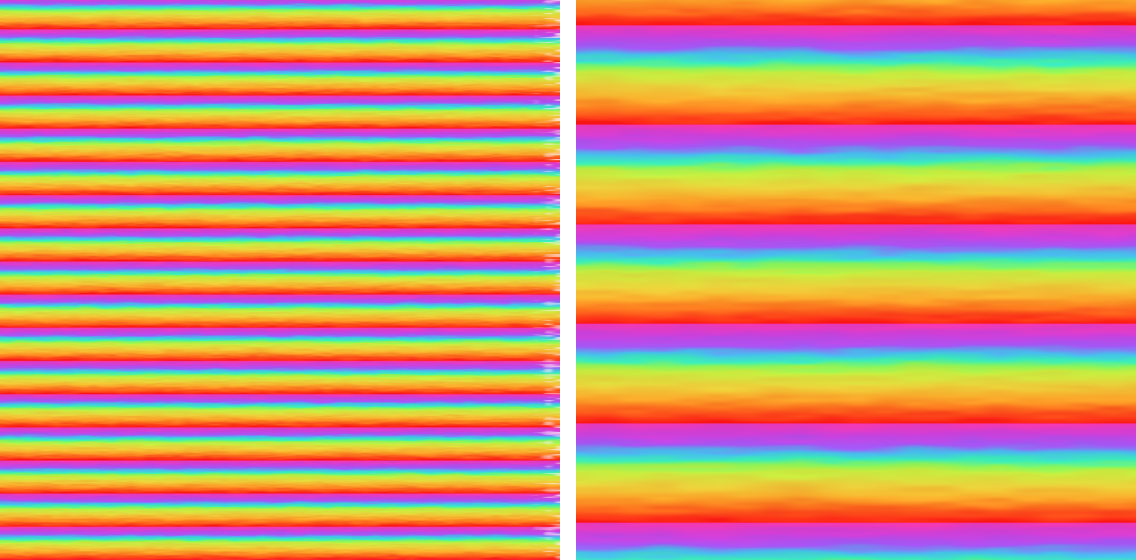
Left, the full canvas; right, a detail of the centre.
A WebGL 2 fragment shader for this pattern:

```glsl
#version 300 es
precision highp float;

uniform vec2 u_resolution;
out vec4 fragColor;

const float BAND_COUNT = 16.88;                  // bands over the canvas height
const vec2 STREAK_FREQUENCY = vec2(26.0, 290.0); // long, thin brush streaks
const float STREAK_SHIFT = 0.085;                // shift of the hues, in bands
const float STREAK_SHADE = 0.05;
const float FRAY_START = 0.935;                  // where the right edge pales
const float FRAY_STRENGTH = 0.75;
const vec2 FRAY_FREQUENCY = vec2(45.0, 330.0);
const vec3 PAPER = vec3(1.0, 0.93, 0.96);

// Colour and position of each stop, from the foot of a band to its top
const int STOP_COUNT = 11;
const vec4 STOPS[STOP_COUNT] = vec4[](
  vec4(0.99, 0.08, 0.08, 0.00),
  vec4(0.99, 0.47, 0.12, 0.16),
  vec4(0.98, 0.67, 0.17, 0.26),
  vec4(0.92, 0.82, 0.23, 0.38),
  vec4(0.78, 0.93, 0.25, 0.51),
  vec4(0.55, 0.96, 0.35, 0.57),
  vec4(0.23, 0.93, 0.72, 0.63),
  vec4(0.28, 0.74, 0.93, 0.70),
  vec4(0.64, 0.34, 0.96, 0.78),
  vec4(0.80, 0.25, 0.86, 0.88),
  vec4(0.94, 0.22, 0.70, 1.00)
);

float hash(vec2 p) {
  vec3 q = fract(p.xyx * vec3(0.1031, 0.1030, 0.0973));
  q += dot(q, q.yzx + 33.33);
  return fract((q.x + q.y) * q.z);
}

float valueNoise(vec2 p) {
  vec2 cell = floor(p);
  vec2 f = fract(p);
  f = f * f * (3.0 - 2.0 * f);
  float lower = mix(hash(cell), hash(cell + vec2(1.0, 0.0)), f.x);
  float upper = mix(hash(cell + vec2(0.0, 1.0)), hash(cell + 1.0), f.x);
  return mix(lower, upper, f.y);
}

// Layered streaks, centred on zero
float streaks(vec2 uv) {
  vec2 p = uv * STREAK_FREQUENCY;
  float coarse = valueNoise(p);
  float fine = valueNoise(p * vec2(2.3, 1.4) + 71.0);
  return mix(coarse, fine, 0.4) - 0.5;
}

vec3 spectrum(float t) {
  vec3 color = STOPS[0].rgb;
  for (int i = 1; i < STOP_COUNT; i++) {
    float blend = (t - STOPS[i - 1].w) / (STOPS[i].w - STOPS[i - 1].w);
    color = mix(color, STOPS[i].rgb, clamp(blend, 0.0, 1.0));
  }
  return color;
}

void main() {
  vec2 uv = gl_FragCoord.xy / u_resolution;
  float streak = streaks(uv);

  // Streaked rainbow inside each band; the seam itself stays straight
  float position = uv.y * BAND_COUNT;
  float t = fract(position);
  float shifted = clamp(t + streak * STREAK_SHIFT, 0.0, 1.0);
  vec3 color = spectrum(shifted) * (1.0 + streak * STREAK_SHADE);

  // Smooth the seam between the red foot and the pink top
  float pixel = BAND_COUNT / u_resolution.y;
  float seamDistance = t < 0.5 ? t : t - 1.0;
  float seam = 0.5 * (1.0 - smoothstep(0.0, 0.75 * pixel, abs(seamDistance)));
  vec3 acrossSeam = seamDistance < 0.0 ? STOPS[0].rgb : STOPS[STOP_COUNT - 1].rgb;
  color = mix(color, acrossSeam, seam);

  // Pale, dry-brush fraying toward the right edge
  float fray = smoothstep(FRAY_START, 1.0, uv.x);
  float bristle = valueNoise(uv * FRAY_FREQUENCY + 19.0);
  float paleness = fray * smoothstep(0.9 - 0.55 * fray, 1.0, bristle);
  color = mix(color, PAPER, FRAY_STRENGTH * paleness);

  fragColor = vec4(clamp(color, 0.0, 1.0), 1.0);
}
```
